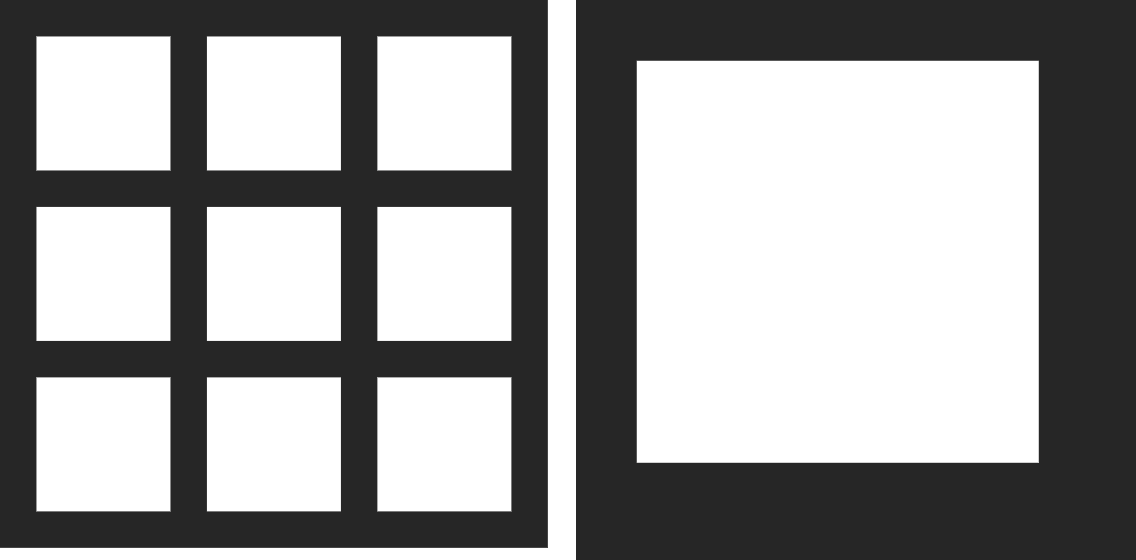
Left: the whole. Right: its middle third, enlarged.
Reproduce this pattern procedurally as a Shadertoy shader.

```glsl
const vec3 WHITE = vec3(1.0);
const vec3 CHARCOAL = vec3(0.149);

const float COUNT = 3.0;     // windows across and down
const float BAR = 0.0651;    // width of the dark bars
const float PITCH = 0.3044;  // spacing of the windows

// Signed distance to an axis-aligned square centred at the origin
float squareDistance(vec2 p, float halfSize) {
    vec2 d = abs(p) - halfSize;
    return length(max(d, 0.0)) + min(max(d.x, d.y), 0.0);
}

// Signed distance to a square panel with a grid of windows cut out
float latticeDistance(vec2 p, float count, float pitch, float bar) {
    float halfPanel = 0.5 * (count * pitch + bar);
    float panel = squareDistance(p - halfPanel, halfPanel);
    vec2 cell = mod(p - 0.5 * bar, pitch) - 0.5 * pitch;
    float window = squareDistance(cell, 0.5 * (pitch - bar));
    return max(panel, -window);
}

// Fraction of a pixel covered by a shape
float coverage(float dist, float pixel) {
    return clamp(0.5 - dist / pixel, 0.0, 1.0);
}

void mainImage(out vec4 fragColor, in vec2 fragCoord) {
    // The panel sits against the top left corner
    vec2 p = fragCoord / iResolution.xy;
    p.y = 1.0 - p.y;
    float pixel = 1.0 / min(iResolution.x, iResolution.y);

    float lattice = latticeDistance(p, COUNT, PITCH, BAR);
    fragColor = vec4(mix(WHITE, CHARCOAL, coverage(lattice, pixel)), 1.0);
}
```
